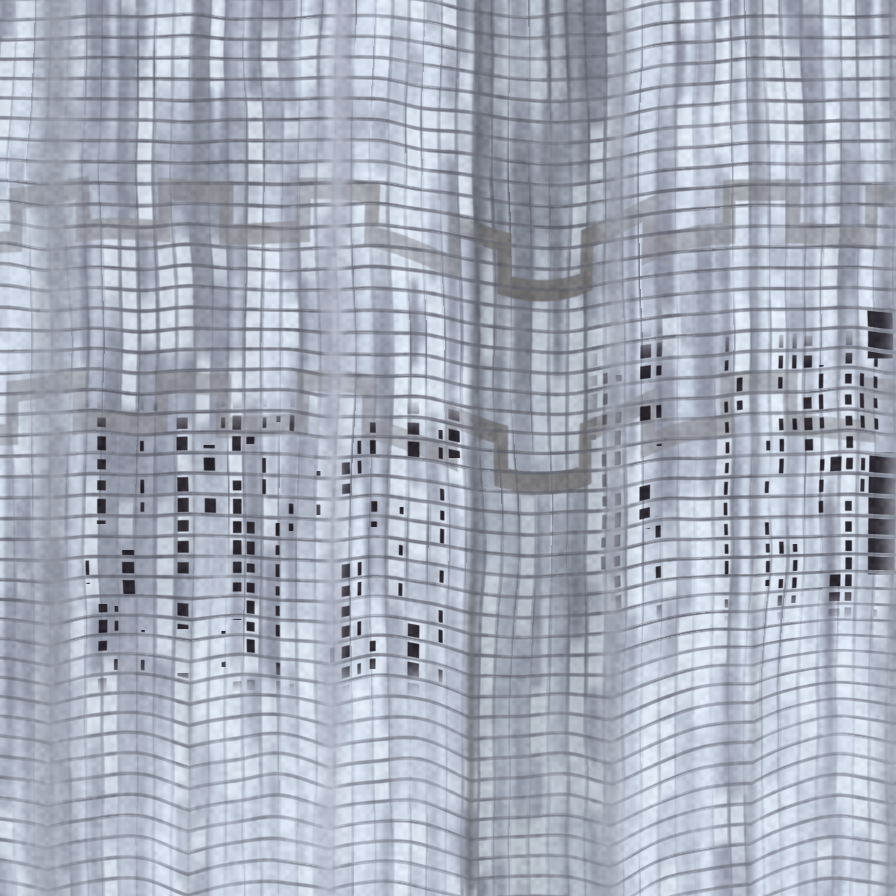
Give the GLSL for this texture, as a WebGL 1 fragment shader.

```glsl
precision highp float;
// Sheer folded net curtain with wavy weft threads, two stepped grey bands and dark gaps.
uniform vec2 u_resolution;

float hash(vec2 p) {
  return fract(sin(dot(p, vec2(12.71, 78.23))) * 4375.5);
}

float noise(vec2 p) {
  vec2 i = floor(p), f = fract(p);
  f = f * f * (3.0 - 2.0 * f);
  return mix(mix(hash(i), hash(i + vec2(1, 0)), f.x),
             mix(hash(i + vec2(0, 1)), hash(i + vec2(1, 1)), f.x), f.y);
}

// Soft-edged stripe and box; e is the edge softness.
float stripe(float d, float halfWidth, float e) {
  return 1.0 - smoothstep(halfWidth - e, halfWidth + e, abs(d));
}

float box(vec2 d, vec2 halfSize, float e) {
  return stripe(d.x, halfSize.x, e) * stripe(d.y, halfSize.y, e);
}

// U-shaped step of the band inside one fold: g runs 0..1 across, y runs downward.
float steppedBand(float g, float y, float id, float e) {
  float left = 0.17 + 0.1 * hash(vec2(id, 3.0));
  float right = 0.68 + 0.16 * hash(vec2(id, 8.0));
  float inside = step(left, g) * step(g, right);
  float level = stripe(y - 0.048 * inside, 0.012, e);
  float sides = max(box(vec2((g - left) * 0.157, y - 0.024), vec2(0.008, 0.036), e),
                    box(vec2((g - right) * 0.157, y - 0.024), vec2(0.007, 0.036), e));
  return max(level, sides);
}

void main() {
  vec2 uv = gl_FragCoord.xy / u_resolution;
  float e = 1.0 / u_resolution.y;
  float x = uv.x + 0.003 * (noise(uv * vec2(9.0, 16.0)) - 0.5);
  float t = 1.0 - uv.y;
  float lower = smoothstep(0.58, 0.85, t);

  // Folds, and the sag of the cloth around the deepest one
  float fold = (x - 0.06 + 0.012 * (t - 0.4)) / 0.157;
  float id = floor(fold), g = fract(fold);
  float sag = 0.065 * exp(-pow((x - 0.61) / 0.12, 2.0));
  float deep = smoothstep(0.525, 0.54, x) * (1.0 - smoothstep(0.65, 0.69, x));

  // Weft rows bend with the folds and arch upward near the hem
  float bend = 0.009 * noise(vec2(x * 19.0, t * 7.0)) - 0.35 * sag
             + lower * (0.014 * sin(3.14159 * g) + 0.05 * smoothstep(0.69, 0.95, x));
  float row = (t + bend) * 43.0;
  float rowId = floor(row);

  // Cloth: long vertical streaks of light
  float streak = 0.6 * noise(vec2(x * 95.0, t * 3.0)) + 0.4 * noise(vec2(x * 27.0 + 7.0, t * 4.0));
  streak = mix(streak, 0.58 + 0.3 * (streak - 0.5), lower * 0.6);
  vec3 color = mix(vec3(0.58, 0.60, 0.66), vec3(0.84, 0.88, 0.94), smoothstep(0.2, 0.72, streak));

  // Bright panes and uneven warp threads
  float warp = x * 50.0 + 0.6 * noise(vec2(x * 14.0, t * 5.0));
  float warpId = floor(warp), across = fract(warp) - 0.5;
  float pane = noise(vec2(warpId * 7.3, row * 0.32));
  float paneMask = stripe(across, 0.4, 0.08) * stripe(fract(row) - 0.5, 0.42, 0.08);
  color = mix(color, vec3(0.89, 0.93, 0.97), 0.75 * paneMask * smoothstep(0.5, 0.75, pane));
  color = mix(color, vec3(0.49, 0.50, 0.56),
              0.4 * paneMask * smoothstep(0.65, 0.9, 1.0 - pane) * (1.0 - lower));
  float warpInk = hash(vec2(warpId, 5.0)) * noise(vec2(warpId * 3.7, t * 13.0));
  color = mix(color, vec3(0.43, 0.44, 0.49),
              stripe(abs(across) - 0.5, 0.1, 0.07) * warpInk * (1.0 - 0.55 * lower));
  color *= 1.0 - 0.14 * deep;

  // Two stepped bands, fainter toward the sides
  float y = t - sag - 0.215 - 0.018 * (noise(vec2(x * 8.0, 2.0)) - 0.5);
  float band = max(steppedBand(g, y, id, e * 1.5), 0.85 * steppedBand(g, y - 0.215, id, e * 1.5));
  float bandInk = 0.5 + 0.25 * noise(uv * 14.0) + 0.25 * deep;
  color = mix(color, mix(vec3(0.53, 0.53, 0.55), vec3(0.43, 0.42, 0.42), deep), band * bandInk);

  // Dark gaps clustered in columns below the bands
  float rightSide = smoothstep(0.63, 0.67, x);
  float column = x * 66.0, columnId = floor(column);
  float zone = stripe(t - mix(0.61, 0.53, rightSide), 0.145, 0.025) * step(0.09, x) * (1.0 - deep);
  float cluster = noise(vec2(columnId * 5.3, t * 11.0)) * (0.45 + 0.55 * hash(vec2(columnId, 17.0)));
  float open = step(0.39, cluster) * step(0.25, hash(vec2(columnId, rowId)));
  float gapWidth = 0.13 + 0.32 * pow(hash(vec2(columnId, 31.0)), 2.0);
  float gap = zone * open * stripe(fract(column) - 0.5, gapWidth, 66.0 * e)
            * stripe(fract(row) - 0.55, 0.22 + 0.15 * hash(vec2(rowId, columnId)), 43.0 * e);
  float edgeGap = max(box(vec2(x - 0.982, t - 0.372), vec2(0.014, 0.028), e),
                      box(vec2(x - 0.984, t - 0.573), vec2(0.015, 0.068), e));
  gap = max(gap, edgeGap * stripe(fract(row) - 0.5, 0.4, 43.0 * e));
  color = mix(color, vec3(0.13, 0.11, 0.14), gap * 0.93);

  // Weft threads of varying weight
  float weight = 0.35 + 0.55 * noise(vec2(x * 24.0, rowId * 3.1));
  float thread = stripe(abs(fract(row) - 0.5) - 0.5, 0.085, 43.0 * e);
  color = mix(color, vec3(0.38, 0.39, 0.43), thread * weight * (1.0 - 0.3 * lower) * (1.0 - 0.6 * gap));

  // Fold ridges: broad pale veils alternate with narrow dark creases
  float nearest = floor(fold + 0.5);
  float offset = (fold - nearest) * 0.157;
  float odd = mod(nearest, 2.0);
  float veil = (1.0 - odd) * exp(-pow(offset / (nearest < 0.5 ? 0.026 : 0.013), 2.0));
  vec3 veilColor = mix(vec3(0.59, 0.61, 0.66), vec3(0.72, 0.74, 0.80), step(1.5, nearest) * step(nearest, 2.5));
  color = mix(color, veilColor, veil * 0.78);
  float crease = odd * exp(-pow(offset / 0.006, 2.0));
  color = mix(color, vec3(0.40, 0.41, 0.44), crease * (0.25 + 0.5 * exp(-40.0 * pow(x - 0.53, 2.0))));

  // Fine mottling
  color += 0.07 * (noise(uv * 190.0) - 0.5) + 0.04 * (noise(uv * 75.0) - 0.5);
  gl_FragColor = vec4(clamp(color, 0.0, 1.0), 1.0);
}
```
